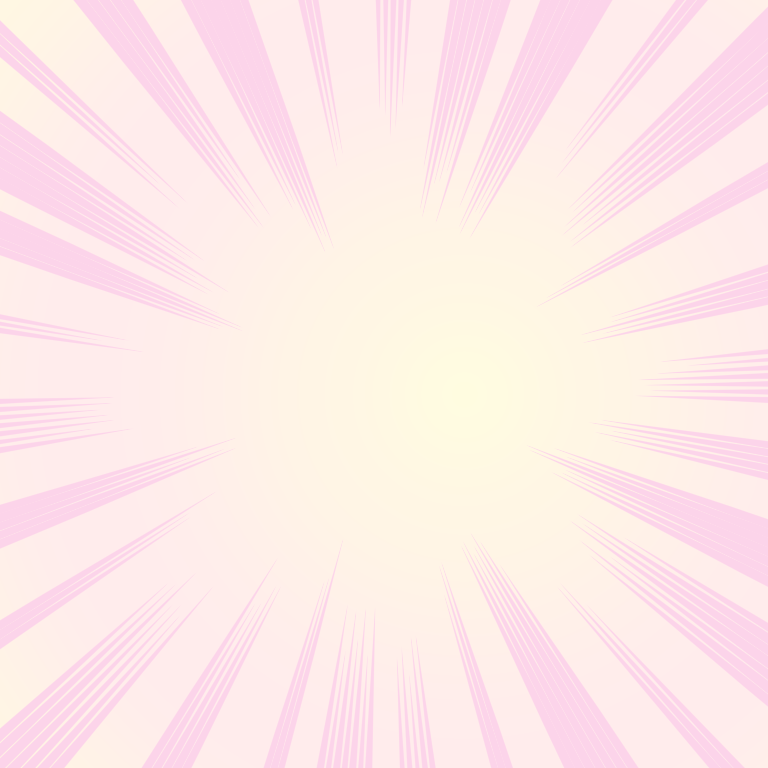
This background is drawn by a WebGL 2 fragment shader. Its source:

```glsl
#version 300 es
precision highp float;

uniform vec2 u_resolution;
out vec4 outColor;

const float TAU = 6.2831853;

// Soft glow
const vec2 GLOW_CENTER = vec2(0.605, 0.486);
const vec3 GLOW_CORE = vec3(1.0, 0.988, 0.88);
const vec3 CREAM = vec3(1.0, 0.966, 0.894);
const vec3 BLUSH = vec3(1.0, 0.927, 0.925);
const vec3 CORNER_CREAM = vec3(1.0, 0.968, 0.89);

// Bundles of speed lines
const vec2 BURST_CENTER = vec2(0.5, 0.495);
const vec3 RAY_COLOR = vec3(0.99, 0.832, 0.918);
const float BUNDLES = 29.0;
const float WIDE_ANGLE = 8.4;      // degrees
const float ANGLE_DROP = 2.7;      // degrees lost per rank
const float WIDE_STRANDS = 7.0;
const float TIP_RADIUS = 0.275;
const float TIP_SWING = 0.07;
const float TIP_WAVES = 8.0;
const float TIP_JITTER = 0.08;
const float FILL_RATE = 2.1;

float hash(vec2 p) {
  return fract(sin(dot(p, vec2(127.1, 311.7))) * 43758.5453);
}

float swell(float x, float center, float width) {
  float t = (x - center) / width;
  return exp(-t * t);
}

vec3 background(vec2 p) {
  float d = length(p - GLOW_CENTER);
  vec3 color = mix(GLOW_CORE, CREAM, smoothstep(0.0, 0.17, d));
  color = mix(color, BLUSH, smoothstep(0.12, 0.47, d));
  return mix(color, CORNER_CREAM, smoothstep(0.54, 0.80, d));
}

// Even spacing, loosened by three broad swells
float bundleAngle(float id) {
  float shift = 1.7 - 5.5 * swell(id, 13.5, 1.6)
              + 4.0 * swell(id, 19.8, 1.3) + 2.5 * swell(id, 2.2, 1.2);
  return id * TAU / BUNDLES + radians(shift);
}

// Wide, medium, narrow rhythm that now and then skips a beat
float bundleRank(float id) {
  float skip = step(abs(mod(id, 21.0) - 4.5), 0.6);
  return mod(id + skip, 3.0);
}

// Coverage of one bundle; each strand tapers to its own tip
float bundle(float id, float angle, float radius, float pixel) {
  float rank = bundleRank(id);
  float strands = WIDE_STRANDS - 2.0 * rank;
  float cell = radians(WIDE_ANGLE - ANGLE_DROP * rank) / strands;
  float delta = angle - bundleAngle(id);
  delta -= TAU * round(delta / TAU);
  float tip = TIP_RADIUS + TIP_SWING * cos(TAU * TIP_WAVES * id / BUNDLES);
  float cover = 0.0;
  for (float s = 0.0; s < strands; s++) {
    float start = tip + TIP_JITTER * (hash(vec2(id, s)) - 0.25);
    float limit = mix(0.90, 1.15, hash(vec2(s + 9.0, id)));
    float fill = min(FILL_RATE * (radius - start) / radius, limit);
    float offset = delta - (s + 0.5 - 0.5 * strands) * cell;
    float edge = (abs(offset) - 0.5 * cell * max(fill, 0.0)) * radius;
    float strand = 1.0 - smoothstep(-pixel, pixel, edge);
    cover = max(cover, strand * smoothstep(0.0, 0.06, fill));
  }
  return cover;
}

void main() {
  float side = min(u_resolution.x, u_resolution.y);
  vec2 p = (gl_FragCoord.xy - 0.5 * u_resolution) / side + 0.5;
  float pixel = 0.75 / side;

  // Polar view of the burst; only nearby bundles can reach this angle
  vec2 q = p - BURST_CENTER;
  float radius = max(length(q), 0.001);
  float angle = atan(q.y, q.x + 0.00001);
  float nearest = round(angle * BUNDLES / TAU);
  float rays = 0.0;
  for (float k = -1.0; k <= 1.0; k++) {
    float id = mod(nearest + k + BUNDLES, BUNDLES);
    rays = max(rays, bundle(id, angle, radius, pixel));
  }

  outColor = vec4(mix(background(p), RAY_COLOR, rays), 1.0);
}
```
